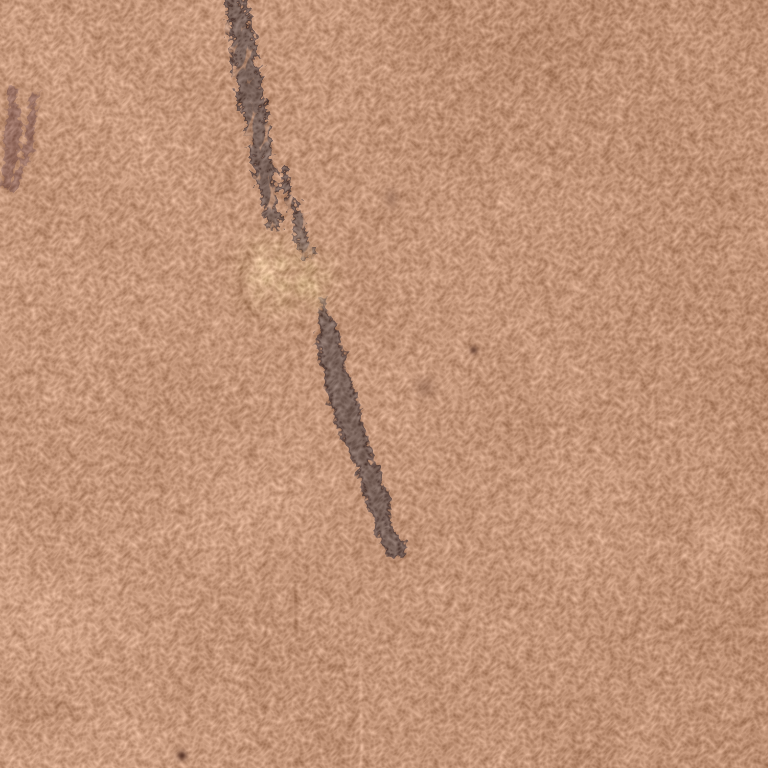
This texture is drawn by a Shadertoy shader. Its source:

```glsl
const vec3 BASE = vec3(0.764, 0.584, 0.472);
const vec3 CHARCOAL = vec3(0.485, 0.395, 0.360);
const vec3 EDGE_INK = vec3(0.34, 0.25, 0.23);
const vec3 PURPLE_INK = vec3(0.52, 0.37, 0.34);
const vec3 PALE = vec3(0.82, 0.68, 0.52);
const vec3 SPOT_INK = vec3(0.34, 0.20, 0.15);
const float GRAIN_SCALE = 110.0;
const float GRAIN_DEPTH = 0.21;
const float MOTTLE_DEPTH = 0.015;
const float RAGGED = 0.011;
const float SOFT = 0.002;

vec2 hash2(vec2 p) {
    vec3 q = fract(vec3(p.xyx) * vec3(0.1031, 0.1030, 0.0973));
    q += dot(q, q.yzx + 33.33);
    return fract((q.xx + q.yz) * q.zy);
}

// Distance to the nearest scattered cell centre
float cellular(vec2 p) {
    vec2 cell = floor(p), f = fract(p);
    float nearest = 8.0;
    for (int j = -1; j <= 1; j++)
        for (int i = -1; i <= 1; i++) {
            vec2 o = vec2(i, j);
            vec2 d = o + hash2(cell + o + 40.0) - f;
            nearest = min(nearest, dot(d, d));
        }
    return sqrt(nearest);
}

float layeredSines(vec2 p) {
    float sum = 0.0, amp = 1.0;
    for (int i = 0; i < 6; i++) {
        sum += amp * sin(p.x + 1.7 * sin(p.y * 0.8)) * sin(p.y + 1.3 * sin(p.x * 0.7));
        p = mat2(0.8, 0.6, -0.6, 0.8) * p * 1.8 + 2.3;
        amp *= 0.72;
    }
    return sum;
}

// Signed distance to a segment whose radius runs from ra to rb
float taper(vec2 p, vec2 a, vec2 b, float ra, float rb) {
    vec2 ab = b - a;
    float t = clamp(dot(p - a, ab) / dot(ab, ab), 0.0, 1.0);
    return length(p - a - ab * t) - mix(ra, rb, t);
}

float glow(vec2 p, vec2 centre, vec2 size) {
    vec2 d = (p - centre) / size;
    return exp(-dot(d, d));
}

float cover(float d) {
    return 1.0 - smoothstep(-SOFT, SOFT, d);
}

// Faint upright scratch between two heights
float scratch(vec2 p, float x, float low, float high) {
    float across = (p.x - x - 0.001 * sin(p.y * 45.0)) / 0.0025;
    return exp(-across * across) * smoothstep(low - 0.02, low + 0.02, p.y)
        * (1.0 - smoothstep(high - 0.02, high + 0.02, p.y));
}

float upperStroke(vec2 p) {
    float d = taper(p, vec2(0.304, 1.02), vec2(0.325, 0.885), 0.012, 0.018);
    d = min(d, taper(p, vec2(0.325, 0.885), vec2(0.341, 0.800), 0.018, 0.013));
    d = min(d, taper(p, vec2(0.341, 0.790), vec2(0.357, 0.712), 0.014, 0.009));
    return min(d, taper(p, vec2(0.369, 0.775), vec2(0.399, 0.675), 0.005, 0.010));
}

float lowerStroke(vec2 p) {
    float d = taper(p, vec2(0.420, 0.612), vec2(0.427, 0.560), 0.002, 0.015);
    d = min(d, taper(p, vec2(0.427, 0.560), vec2(0.449, 0.470), 0.016, 0.018));
    d = min(d, taper(p, vec2(0.449, 0.470), vec2(0.470, 0.405), 0.018, 0.014));
    d = min(d, taper(p, vec2(0.480, 0.385), vec2(0.496, 0.335), 0.014, 0.015));
    return min(d, taper(p, vec2(0.498, 0.312), vec2(0.516, 0.286), 0.012, 0.013));
}

float sideMark(vec2 p) {
    float d = taper(p, vec2(0.016, 0.880), vec2(0.017, 0.820), 0.006, 0.011);
    d = min(d, taper(p, vec2(0.017, 0.820), vec2(0.007, 0.760), 0.011, 0.006));
    d = min(d, taper(p, vec2(0.046, 0.876), vec2(0.037, 0.805), 0.005, 0.006));
    return min(d, taper(p, vec2(0.037, 0.805), vec2(0.017, 0.752), 0.006, 0.004));
}

void mainImage(out vec4 fragColor, in vec2 fragCoord) {
    vec2 p = fragCoord / iResolution.y;

    // Grain from three sizes of slanted, warped cells
    vec2 q = p + 0.002 * sin(p.yx * vec2(170.0, 210.0));
    q = mat2(0.9, 0.35, -0.5, 0.85) * q;
    float fine = cellular(q.yx * GRAIN_SCALE * 1.6 + 31.0) - 0.47;
    float grain = 0.70 * fine - 0.70 * (cellular(q * GRAIN_SCALE) - 0.47);
    grain += 0.32 * (cellular(q * GRAIN_SCALE * 0.5 + 7.0) - 0.47);

    // Broad uneven tone
    float tone = MOTTLE_DEPTH * layeredSines(p * 9.0) + 0.028 * (0.5 - p.x);
    tone += 0.035 * glow(p, vec2(0.46, 0.90), vec2(0.07, 0.11));
    tone += 0.055 * glow(p, vec2(0.93, 0.29), vec2(0.03, 0.04));
    tone += 0.040 * glow(p, vec2(0.84, 0.03), vec2(0.05));
    tone += 0.030 * glow(p, vec2(0.08, 0.19), vec2(0.08, 0.05));
    tone -= 0.035 * glow(p, vec2(0.70, 0.96), vec2(0.20, 0.12));
    tone -= 0.050 * glow(p, vec2(0.05, 0.07), vec2(0.05, 0.025));
    tone += 0.080 * scratch(p, 0.470, -0.05, 0.14);
    tone -= 0.035 * (scratch(p, 0.345, 0.07, 0.28) + scratch(p, 0.385, 0.12, 0.26));
    tone += 0.040 * scratch(p, 0.313, 0.30, 0.42);
    vec3 col = BASE + tone + GRAIN_DEPTH * grain;

    // Ragged strokes with darker rims and worn gaps
    float rough = RAGGED * (cellular(p * 60.0 + 9.0) - 0.45 - 0.8 * fine);
    float upper = upperStroke(p) + rough * 1.3;
    float d = min(upper, lowerStroke(p) + rough * 0.8);
    float worn = smoothstep(0.56, 0.76, cellular(mat2(0.98, 0.2, -0.2, 0.98) * p * vec2(85.0, 38.0)));
    float wear = worn * step(0.65, p.y);
    float rim = smoothstep(-0.007, -0.001, d);
    vec3 ink = mix(CHARCOAL, EDGE_INK, 0.7 * rim) + 0.19 * grain;
    col = mix(col, ink, cover(d) * (1.0 - 0.75 * wear));
    col = mix(col, PURPLE_INK + 0.18 * grain, 0.7 * cover(sideMark(p) + rough * 0.8));

    // Pale rubbed patch crossing the gap, uneven and flecked
    float patchGlow = 0.65 * glow(p, vec2(0.352, 0.645), vec2(0.036, 0.045))
        + 0.60 * glow(p, vec2(0.405, 0.632), vec2(0.028, 0.034));
    patchGlow *= 0.75 + 1.2 * (0.62 - cellular(p * 48.0 + 3.0));
    col = mix(col, PALE + 0.30 * grain, clamp(patchGlow, 0.0, 0.9));
    col += 0.09 * glow(p, vec2(0.343, 0.645), vec2(0.016, 0.024));
    float crease = abs(length((p - vec2(0.355, 0.635)) * vec2(1.0, 0.8)) - 0.042);
    col -= 0.10 * exp(-crease * crease * 120000.0) * smoothstep(0.345, 0.320, p.x);

    // Small stains
    col = mix(col, SPOT_INK, 0.75 * glow(p, vec2(0.617, 0.544), vec2(0.005)));
    col = mix(col, SPOT_INK, 0.95 * glow(p, vec2(0.237, 0.016), vec2(0.006)));
    col = mix(col, SPOT_INK, 0.25 * glow(p, vec2(0.553, 0.495), vec2(0.013)));
    col = mix(col, SPOT_INK, 0.28 * glow(p, vec2(0.510, 0.742), vec2(0.008, 0.012)));

    fragColor = vec4(clamp(col, 0.0, 1.0), 1.0);
}
```
